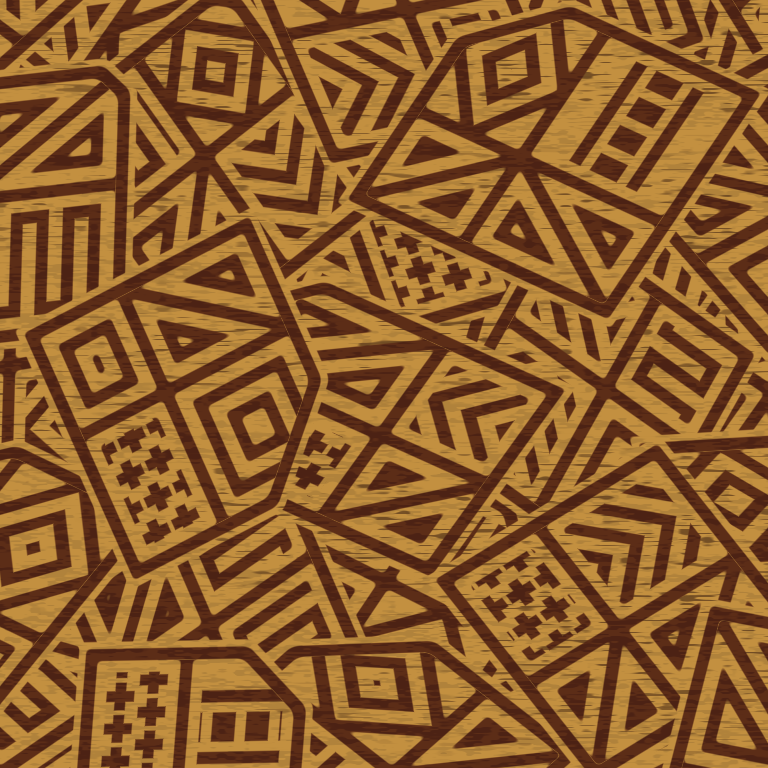
This pattern is drawn by a three.js fragment shader. Its source:

```glsl
varying vec2 vUv;

const vec3 GOLD = vec3(0.765, 0.565, 0.25);
const vec3 DULL_GOLD = vec3(0.69, 0.51, 0.23);
const vec3 BROWN = vec3(0.36, 0.175, 0.09);
const vec3 DARK_BROWN = vec3(0.30, 0.135, 0.078);
const vec3 GRAIN = vec3(0.36, 0.23, 0.11);
const float PITCH = 0.034;     // distance between parallel strokes
const float STROKE = 0.0078;   // half width of a stroke
const float GAP = 0.023;       // clear band inside a frame
const float MARGIN = 0.017;    // clear band around a panel
const float ROUNDING = 0.007;
const float SOFT = 0.0012;     // edge smoothing
const float SPACING = 0.27;    // distance between panel centres
const int PANELS = 25;

float hash(vec2 p) {
  return fract(sin(dot(p, vec2(127.1, 311.7))) * 43758.5453);
}

float noise(vec2 p) {
  vec2 i = floor(p);
  vec2 f = fract(p);
  f = f * f * (3.0 - 2.0 * f);
  return mix(mix(hash(i), hash(i + vec2(1.0, 0.0)), f.x),
             mix(hash(i + vec2(0.0, 1.0)), hash(i + 1.0), f.x), f.y);
}

mat2 rotation(float a) {
  return mat2(cos(a), -sin(a), sin(a), cos(a));
}

float softMin(float a, float b) {
  float h = max(ROUNDING - abs(a - b), 0.0) / ROUNDING;
  return min(a, b) - h * h * ROUNDING * 0.25;
}

float boxDepth(vec2 p, vec2 size) {
  vec2 d = size - abs(p);
  return softMin(d.x, d.y);
}

// Parallel strokes centred on multiples of the pitch
float bands(float x) {
  return abs(mod(x + 0.5 * PITCH, PITCH) - 0.5 * PITCH) - STROKE;
}

// Signed distance to the ink of one framed cell
float motif(vec2 p, vec2 size, float pick) {
  float depth = boxDepth(p, size);
  float diagonal = abs(p.x * size.y - p.y * size.x) / length(size);
  float diamond = abs(size.x * size.y - dot(abs(p), size.yx)) / length(size);
  if (pick < 0.27) return bands(softMin(depth, diagonal));   // nested triangles
  if (pick < 0.37) return bands(softMin(depth, diamond));    // diamond eye
  if (pick < 0.48) return bands(depth);                      // nested squares

  float ink;
  if (pick < 0.68) {                                         // meander
    float side = mod(floor(p.y / PITCH), 2.0) * 2.0 - 1.0;
    float turn = abs(p.x - side * (size.x - GAP - STROKE)) - STROKE;
    ink = min(bands(p.y), turn);
  } else if (pick < 0.78) {                                  // ladder
    float rung = abs(mod(p.y, 0.044) - 0.022) - 0.015;
    ink = max(abs(p.x) - 0.019, rung);
    ink = min(ink, abs(abs(p.x) - 0.04) - STROKE);
  } else if (pick < 0.92) {                                  // chevrons
    ink = bands((abs(p.x) + p.y) * 0.707);
  } else {                                                   // stepped crosses
    float row = floor(p.y / 0.042);
    vec2 c = abs(mod(p + vec2(row * 0.021, 0.0), 0.042) - 0.021);
    ink = min(max(c.x - 0.018, c.y - 0.007), max(c.x - 0.007, c.y - 0.018));
  }
  return min(abs(depth) - STROKE, max(ink, GAP - depth));
}

// Four cells of unequal size inside one cut-cornered panel
float panelInk(vec2 p, vec2 size, vec2 id, float depth) {
  vec2 split = (vec2(hash(id + 11.0), hash(id + 12.0)) - 0.5) * 0.07;
  vec2 side = step(split, p);
  vec2 low = mix(-size, split, side);
  vec2 high = mix(split, size, side);
  vec2 q = p - 0.5 * (low + high);
  vec2 cell = 0.5 * (high - low);
  vec2 key = id + side * 3.7;
  if (hash(key + 5.0) > 0.5) q.x = -q.x;
  if (hash(key + 6.0) > 0.5) { q = q.yx; cell = cell.yx; }
  float ink = max(motif(q, cell, hash(key + 7.0)), STROKE - depth);
  return min(ink, abs(depth) - STROKE);
}

void main() {
  // Striped ground seen between panels
  vec2 ground = rotation(0.5) * vUv;
  float ink = smoothstep(SOFT, -SOFT, bands((abs(mod(ground.x, 0.2) - 0.1) + ground.y) * 0.707));

  // Overlapping panels, stacked in shuffled order
  for (int i = 0; i < PANELS; i++) {
    float n = mod(float(i) * 7.0, 25.0);
    vec2 id = vec2(mod(n, 5.0), floor(n / 5.0));
    vec2 jitter = vec2(hash(id + 1.0), hash(id + 2.0)) - 0.5;
    vec2 p = rotation((hash(id + 3.0) - 0.5) * 2.4) * (vUv - 0.5 - (id - 2.0) * SPACING - jitter * 0.1);
    p.x += p.y * (hash(id + 4.0) - 0.5) * 0.5;
    vec2 size = vec2(0.135, 0.15) + 0.04 * vec2(hash(id + 8.0), hash(id + 9.0));
    vec2 corner = vec2(hash(id + 13.0) > 0.5 ? 0.707 : -0.707, 0.707);
    float cut = 0.14 + 0.09 * hash(id + 10.0) - dot(p, corner);
    float depth = softMin(boxDepth(p, size), cut);
    float cover = smoothstep(-SOFT, SOFT, depth + MARGIN);
    if (cover > 0.0) {
      float mark = smoothstep(SOFT, -SOFT, panelInk(p, size, id, depth));
      ink = mix(ink, mark, cover);
    }
  }

  // Horizontal wood grain, worn more toward the upper right
  float fine = 0.6 * noise(vUv * vec2(90.0, 420.0)) + 0.4 * noise(vUv * vec2(12.0, 150.0));
  float wear = noise(vUv * vec2(2.5, 11.0)) + 0.22 * (vUv.x + vUv.y);
  float streak = noise(vUv * vec2(38.0, 380.0) + 7.0);
  float scratch = smoothstep(0.70, 0.88, streak) * smoothstep(0.35, 0.95, wear);
  vec3 gold = mix(GOLD, DULL_GOLD, smoothstep(0.5, 0.66, fine));
  gold = mix(gold, GRAIN, scratch * 0.75);
  vec3 brown = mix(BROWN, DARK_BROWN, smoothstep(0.46, 0.62, fine));
  gl_FragColor = vec4(mix(gold, brown, ink), 1.0);
}
```
